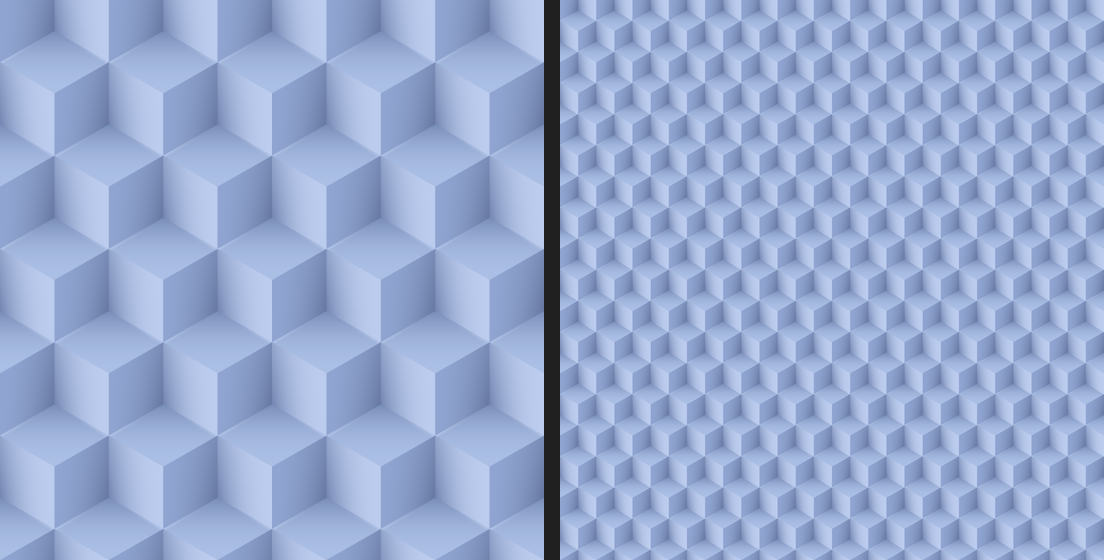
Left, the tile; right, the same tile 3 across and 3 down.
Reproduce this pattern procedurally as a Shadertoy shader.

```glsl
const vec2 REPEATS = vec2(5.0, 3.0);   // whole cells across and down
const float SLOPE = 2.0 / 3.0;         // rise of the slanted edges
const int SAMPLES = 4;                 // antialiasing grid per axis

// Hexagonal distance: 1 on the outline of a cube
float hexDistance(vec2 p) {
    p = abs(p);
    return max(2.0 * p.x, p.y / SLOPE + p.x);
}

// Offset from the nearest cube centre on two interleaved lattices
vec2 cubeOffset(vec2 p) {
    vec2 cell = vec2(1.0, 2.0);
    vec2 odd = mod(p, cell) - 0.5 * cell;
    vec2 even = mod(p + 0.5 * cell, cell) - 0.5 * cell;
    return hexDistance(odd) < hexDistance(even) ? odd : even;
}

// Upright face, darkening outward and toward its lower inner corner
vec3 sideFace(float outward, float down, vec3 lit, vec3 shaded, float falloff) {
    float occlusion = pow(outward, falloff) * mix(0.55, 1.0, down);
    return mix(lit, shaded, occlusion);
}

// Upper face, dark at the back corner with thin glints at the sides
vec3 topFace(vec2 along) {
    vec3 lit = vec3(0.67, 0.75, 0.90);
    vec3 shaded = vec3(0.47, 0.55, 0.72);
    vec3 glint = vec3(0.76, 0.82, 0.94);
    float back = 0.5 * (along.x + along.y);
    vec3 color = mix(lit, shaded, pow(clamp(back, 0.0, 1.0), 2.2));
    float rim = smoothstep(0.93, 1.0, max(along.x, along.y));
    float fade = 1.0 - smoothstep(0.0, 0.7, min(along.x, along.y));
    return mix(color, glint, 0.5 * rim * fade);
}

vec3 cubeColor(vec2 p) {
    float height = p.y / SLOPE;
    float outward = clamp(2.0 * abs(p.x), 0.0, 1.0);
    float down = clamp(abs(p.x) - height, 0.0, 1.0);
    if (height > abs(p.x)) return topFace(height + vec2(p.x, -p.x));
    if (p.x < 0.0) {
        return sideFace(outward, down, vec3(0.735, 0.80, 0.935),
                        vec3(0.45, 0.52, 0.69), 2.2);
    }
    return sideFace(outward, down, vec3(0.565, 0.645, 0.82),
                    vec3(0.40, 0.47, 0.63), 1.7);
}

void mainImage(out vec4 fragColor, in vec2 fragCoord) {
    vec2 scale = REPEATS * vec2(1.0, 2.0);
    vec3 sum = vec3(0.0);

    // Average a grid of samples over the pixel
    for (int j = 0; j < SAMPLES; j++) {
        for (int i = 0; i < SAMPLES; i++) {
            vec2 jitter = (vec2(i, j) + 0.5) / float(SAMPLES) - 0.5;
            vec2 uv = (fragCoord + jitter) / iResolution.xy;
            sum += cubeColor(cubeOffset(uv * scale));
        }
    }
    fragColor = vec4(sum / float(SAMPLES * SAMPLES), 1.0);
}
```
